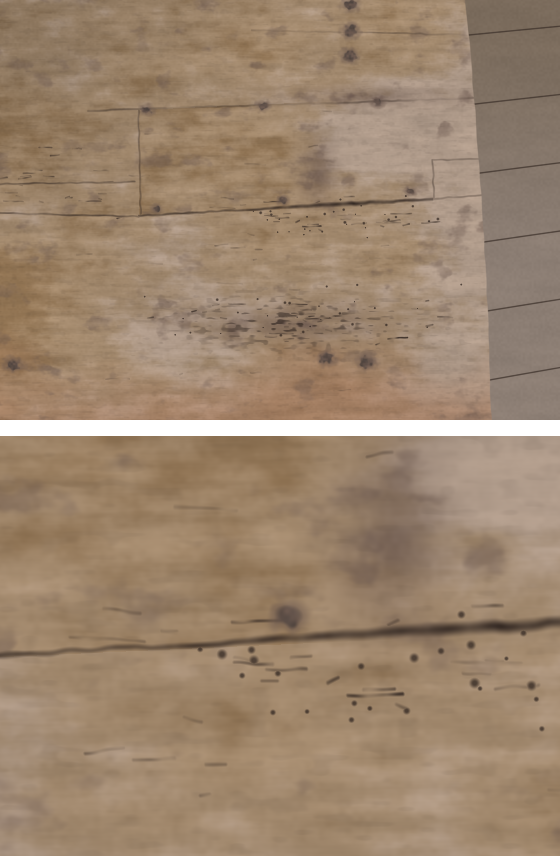
Top, the full canvas; bottom, a detail of the centre.
This texture is drawn by a Shadertoy shader. Its source:

```glsl
// Worn pine boards with an inset panel, nails, cracks and wormholes, beside a grey floor.
// Stretched value noise colours the wood; strokes draw the seams, and
// hashed loops scatter dashes, holes and nails.

const vec3 BROWN = vec3(.575, .46, .33);
const vec3 TAN = vec3(.64, .54, .43);
const vec3 PALE = vec3(.685, .605, .54);
const vec3 RUST = vec3(.63, .46, .35);
const vec3 STAIN = vec3(.42, .345, .31);
const vec3 CRACK = vec3(.22, .175, .15);
const vec3 IRON = vec3(.28, .245, .23);
const vec3 FLOOR_DARK = vec3(.48, .42, .36);
const vec3 FLOOR_GREY = vec3(.55, .495, .455);

float hash(vec2 p) {
  vec3 q = fract(p.xyx * .1031);
  q += dot(q, q.yzx + 33.33);
  return fract((q.x + q.y) * q.z);
}

float noise(vec2 p) {
  vec2 i = floor(p), f = fract(p);
  f = f * f * (3. - 2. * f);
  return mix(mix(hash(i), hash(i + vec2(1, 0)), f.x),
             mix(hash(i + vec2(0, 1)), hash(i + 1.), f.x), f.y);
}

float fbm(vec2 p) {
  float sum = 0., gain = .533;
  for (int i = 0; i < 4; i++) {
    sum += gain * noise(p);
    p = mat2(.98, .2, -.2, .98) * p * 2.03 + 17.3;
    gain *= .5;
  }
  return sum;
}

// Soft line from ends.xy to ends.zw
float stroke(vec2 p, vec4 ends, float width) {
  vec2 d = ends.zw - ends.xy, a = p - ends.xy;
  float t = clamp(dot(a, d) / dot(d, d), 0., 1.);
  return 1. - smoothstep(0., width + .7 / iResolution.y, length(a - d * t));
}

float blob(vec2 p, vec2 centre, vec2 size) {
  vec2 d = (p - centre) / size;
  return exp(-dot(d, d));
}

// Random offset in -1..1, denser near zero
vec2 scatter(float id, float seed) {
  return vec2(hash(vec2(id, seed)) + hash(vec2(id, seed + 7.)),
              hash(vec2(id, seed + 13.)) + hash(vec2(id, seed + 29.))) - 1.;
}

float dashes(vec2 p, vec2 centre, vec2 spread, float seed) {
  float mark = 0.;
  for (float i = 0.; i < 26.; i++) {
    float size = hash(vec2(i, seed + 41.)), tone = hash(vec2(i, seed + 61.));
    vec2 a = centre + spread * scatter(i, seed);
    vec2 b = a + vec2(.006 + .06 * size * size, .008 * (tone - .5));
    mark = max(mark, stroke(p, vec4(a, b), .002) * (.25 + .6 * tone));
  }
  return mark;
}

float wormholes(vec2 p, vec2 centre, vec2 spread, float seed) {
  float mark = 0.;
  for (float i = 0.; i < 32.; i++) {
    float radius = mix(.0014, .0036, hash(vec2(i, seed + 71.)));
    float d = length(p - centre - spread * scatter(i, seed));
    mark = max(mark, 1. - smoothstep(radius * .3, radius * 1.5, d));
  }
  return mark * .8;
}

vec3 addNail(vec3 col, vec2 p, vec2 centre, float radius) {
  float d = length((p - centre) * vec2(1, 1.25)) / radius + .8 * (noise(p * 130.) - .5);
  col = mix(col, STAIN, .5 - .5 * smoothstep(.8, 2., d));
  vec3 head = mix(IRON, STAIN, noise(p * 180.));
  return mix(col, head, .9 - .9 * smoothstep(.5, 1.1, d));
}

vec3 woodColor(vec2 p, float inPanel) {
  float cloud = fbm(p * vec2(2.6, 4.2) + 4.) - .5;
  float grain = fbm(p * vec2(8, 75)) - .5;
  float mottle = fbm(p * vec2(24, 36)) - .5;
  float tone = .27 + .45 * p.x + 1.15 * cloud + .42 * mottle + .2 * grain;
  tone -= inPanel * .17 * smoothstep(.8, .6, p.x);
  tone += .25 * blob(p, vec2(.87, .68), vec2(.16, .07));
  vec3 col = mix(BROWN, TAN, smoothstep(.12, .47, tone));
  col = mix(col, PALE, smoothstep(.45, .82, tone));
  col = mix(col, RUST, .6 * smoothstep(.2, 0., p.y + .3 * cloud));
  col *= 1. + .14 * grain + .11 * mottle;
  return col * (1. - .14 * blob(p, vec2(0, 1), vec2(.4)));
}

vec3 floorColor(vec2 p) {
  vec3 col = mix(FLOOR_GREY, FLOOR_DARK, smoothstep(.35, 1., p.y));
  col *= .96 + .08 * fbm(p * vec2(10, 35));
  float row = (p.y - (.19 - .1 * p.y) * (p.x - 1.12) - .087) / .166;
  float d = abs(fract(row + .5) - .5) * .166;
  return mix(col, CRACK, .7 - .7 * smoothstep(0., .0034, d));
}

float seams(vec2 p) {
  float knot = blob(p, vec2(.84, .51), vec2(.16, .1));
  float wear = .25 + noise(p * 12.);
  float s = (.7 + .3 * knot) * stroke(p, vec4(.33, .486, 1.03, .526), .003 + .004 * knot);
  s = max(s, .5 * wear * stroke(p, vec4(.21, .736, 1.13, .766), .003));
  s = max(s, .45 * stroke(p, vec4(.33, .74, .335, .486), .0025));
  s = max(s, .4 * stroke(p, vec4(1.03, .526, 1.146, .536), .0025));
  s = max(s, .6 * wear * stroke(p, vec4(0, .493, .33, .484), .0025));
  s = max(s, .35 * stroke(p, vec4(1.03, .618, 1.142, .622), .0025));
  s = max(s, .45 * stroke(p, vec4(1.03, .618, 1.033, .527), .0025));
  s = max(s, .4 * wear * stroke(p, vec4(.6, .928, 1.11, .917), .0025));
  return max(s, .6 * wear * stroke(p, vec4(0, .562, .32, .567), .0025));
}

void mainImage(out vec4 fragColor, in vec2 fragCoord) {
  vec2 p = fragCoord / iResolution.y;
  vec2 w = p + .003 * (vec2(noise(p * 60.), noise(p * 60. + 50.)) - .5);

  // Wood and inset panel
  vec2 q = vec2(p.x, p.y - .045 * (p.x - .33));
  vec2 inside = step(vec2(.33, .486), q) * step(q, vec2(1.03, .738));
  vec3 col = woodColor(p, inside.x * inside.y);

  // Stains
  float dirt = .55 * blob(w, vec2(.755, .59), vec2(.04, .07));
  float rot = blob(p, vec2(.7, .23), vec2(.22, .05));
  dirt += .4 * rot + .35 * blob(p, vec2(.88, .77), vec2(.2, .025));
  dirt += .35 * smoothstep(.62, .8, fbm(p * vec2(18, 26) + 9.));
  col = mix(col, STAIN, dirt * (.5 + noise(p * vec2(25, 70))));

  // Broken seams and cracks, flecks, wormholes
  float marks = dashes(w, vec2(.72, .24), vec2(.4, .07), 3.);
  marks = max(marks, dashes(w, vec2(.1, .56), vec2(.22, .11), 101.));
  marks = max(marks, dashes(w, vec2(.78, .485), vec2(.3, .05), 211.));
  marks = max(marks, .5 * dashes(w, vec2(.55, .5), vec2(.6, .5), 307.));
  marks = max(marks * 1.3 * noise(p * vec2(80, 200)), seams(w) * (.6 + .5 * noise(p * 50.)));
  float fleck = smoothstep(.6, .9, noise(w * vec2(60, 170)));
  marks = max(marks, fleck * (.06 + .65 * rot));
  marks = max(marks, wormholes(p, vec2(.75, .26), vec2(.45, .07), 401.));
  marks = max(marks, wormholes(p, vec2(.82, .49), vec2(.3, .07), 503.));
  col = mix(col, CRACK, min(marks, 1.));

  // Nails: a column, one row per seam and a loose low row
  for (float k = 0.; k < 3.; k++) {
    vec2 jitter = scatter(k, 601.);
    col = addNail(col, p, vec2(.833 + .008 * jitter.x, .988 - .06 * k), .017);
    col = addNail(col, p, vec2(.35 + .275 * k, .738 + .01 * k), .012);
    col = addNail(col, p, vec2(.372 + .302 * k, .502 + .021 * k), .01);
    col = addNail(col, p, vec2(.03 + .84 * pow(.5 * k, .17), .14 + .03 * jitter.y), .017);
  }

  // Floor beyond the bowed board edge
  float edge = p.x - 1.17 + .026 * p.y + .036 * p.y * p.y + .003 * (noise(p * 30.) - .5);
  col = mix(col, floorColor(p), smoothstep(-.002, .002, edge));
  fragColor = vec4(col + .02 * (noise(p * 190.) - .5), 1);
}
```
